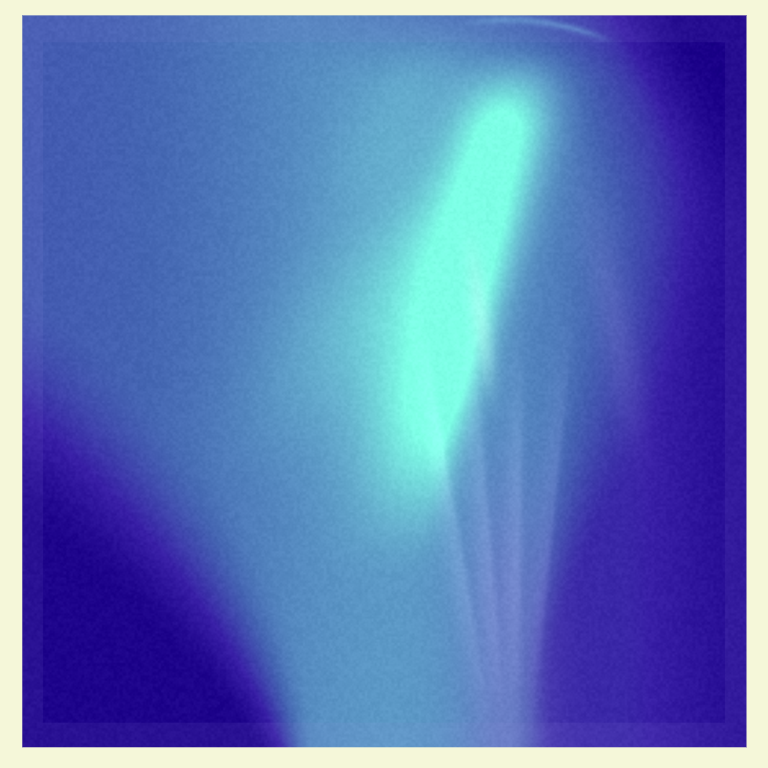
This background is drawn by a three.js fragment shader. Its source:

```glsl
varying vec2 vUv;

float hash(vec2 p) {
  vec3 q = fract(vec3(p.xyx) * 0.1031);
  q += dot(q, q.yzx + 33.33);
  return fract((q.x + q.y) * q.z);
}

float noise(vec2 p) {
  vec2 cell = floor(p), f = fract(p);
  f = f * f * (3.0 - 2.0 * f);
  vec2 e = vec2(0.0, 1.0);
  return mix(mix(hash(cell), hash(cell + e.yx), f.x),
             mix(hash(cell + e.xy), hash(cell + e.yy), f.x), f.y);
}

float bell(float d, float width) {
  return exp(-d * d / (width * width));
}

float fadeBetween(float low, float high, float soft, float v) {
  return smoothstep(low - soft, low + soft, v) * (1.0 - smoothstep(high - soft, high + soft, v));
}

float boxMask(vec2 p, vec2 low, vec2 high) {
  vec2 d = min(p - low, high - p);
  return smoothstep(-0.001, 0.001, min(d.x, d.y));
}

vec3 lightRamp(float t) {
  vec3 color = mix(vec3(0.10, 0.0, 0.53), vec3(0.22, 0.12, 0.65), clamp(t * 4.0, 0.0, 1.0));
  color = mix(color, vec3(0.27, 0.40, 0.70), clamp(t * 4.0 - 1.0, 0.0, 1.0));
  color = mix(color, vec3(0.40, 0.69, 0.81), clamp(t * 4.0 - 2.0, 0.0, 1.0));
  return mix(color, vec3(0.49, 1.0, 0.90), clamp(t * 4.0 - 3.0, 0.0, 1.0));
}

// Brightness of the wide veil of light between its two dark sides
float veil(vec2 p) {
  float body = 0.45 + 0.22 * bell(p.x - 0.52, 0.27);
  body -= 0.12 * smoothstep(0.88, 1.0, p.y) * smoothstep(0.3, 0.6, p.x);

  float leftEdge = 0.38 - 0.3 * p.y - p.y * p.y;
  float leftSoft = 0.03 + 0.35 * p.y;
  float leftLit = smoothstep(-leftSoft, leftSoft, p.x - leftEdge);

  float rightEdge = 0.69 + 0.16 * smoothstep(0.1, 0.75, p.y) - 0.07 * smoothstep(0.7, 1.0, p.y);
  float rightSoft = 0.03 + 0.09 * smoothstep(0.1, 0.7, p.y);
  float rightLit = 1.0 - smoothstep(-rightSoft, rightSoft, p.x - rightEdge);

  float corner = smoothstep(-0.06, 0.12, p.x - 0.79 + 0.77 * (p.y - 0.96));
  float shade = 0.28 * (1.0 - 0.6 * smoothstep(0.8, 0.97, p.x)) * (1.0 - corner);
  return mix(shade, mix(0.03, body, leftLit), rightLit);
}

// Bright leaning core and the softer beam on its left
float beams(vec2 p) {
  float offset = p.x - 0.665 + 0.21 * (0.88 - p.y);
  float rightWidth = mix(0.035, 0.06, smoothstep(0.4, 0.85, p.y));
  float leftWidth = mix(0.095, 0.06, smoothstep(0.55, 0.85, p.y));
  float core = bell(offset, offset < 0.0 ? leftWidth : rightWidth);
  core *= smoothstep(0.23, 0.52, p.y) * (1.0 - smoothstep(0.82, 0.95, p.y));

  float side = bell(p.x - 0.56 + 0.55 * (0.77 - p.y), 0.10) * fadeBetween(0.46, 0.77, 0.14, p.y);
  float upper = bell(p.x - 0.51 - 0.5 * (p.y - 0.83), 0.07) * fadeBetween(0.76, 0.94, 0.07, p.y);
  return 0.45 * core + 0.11 * side + 0.06 * upper;
}

void main() {
  vec2 p = vUv;
  vec3 color = lightRamp(veil(p) + beams(p));
  vec3 lavender = vec3(0.62, 0.58, 0.90);

  // Violet haze at the foot of the light
  color = mix(color, vec3(0.44, 0.43, 0.77), 0.55 * bell(p.x - 0.66, 0.06) * (1.0 - smoothstep(0.2, 0.5, p.y)));

  // Fan of thin rays, each sharp on its right side
  for (int i = 0; i < 4; i++) {
    float k = float(i);
    float d = p.x - 0.645 - 0.013 * k - (0.09 * k - 0.17) * p.y;
    float ray = bell(d, d < 0.0 ? 0.018 : 0.006);
    color += vec3(0.07, 0.06, 0.05) * ray * fadeBetween(0.12, 0.5, 0.14, p.y);
  }

  // Pale glint inside the core
  float glint = bell(p.x - 0.617 - 0.12 * (0.66 - p.y), 0.013) * fadeBetween(0.52, 0.66, 0.07, p.y);
  color = mix(color, vec3(0.68, 0.98, 0.95), 0.6 * glint);

  // Faint streak on the right and thin arc at the top
  float streak = bell(p.x - 0.77 - 0.19 * (0.74 - p.y), 0.025) * fadeBetween(0.45, 0.72, 0.12, p.y);
  color = mix(color, lavender, 0.18 * streak);
  float rise = p.x - 0.66;
  float arc = bell(p.y - 0.974 + 1.5 * rise * rise, 0.005) * fadeBetween(0.62, 0.78, 0.03, p.x);
  color = mix(color, vec3(0.42, 0.66, 0.84), 0.5 * arc);

  // Fine grain
  float grain = noise(p * 260.0) + 0.5 * noise(p * 470.0 + 17.0) - 0.75;
  color += 0.035 * grain;

  // Lighter band and cream frame
  float panel = boxMask(p, vec2(0.056, 0.059), vec2(0.944, 0.945));
  color = mix(color, lavender, 0.09 * (1.0 - panel));
  float window = boxMask(p, vec2(0.029, 0.027), vec2(0.972, 0.980));
  vec3 cream = vec3(0.96, 0.97, 0.85);
  gl_FragColor = vec4(mix(cream, color, window), 1.0);
}
```
